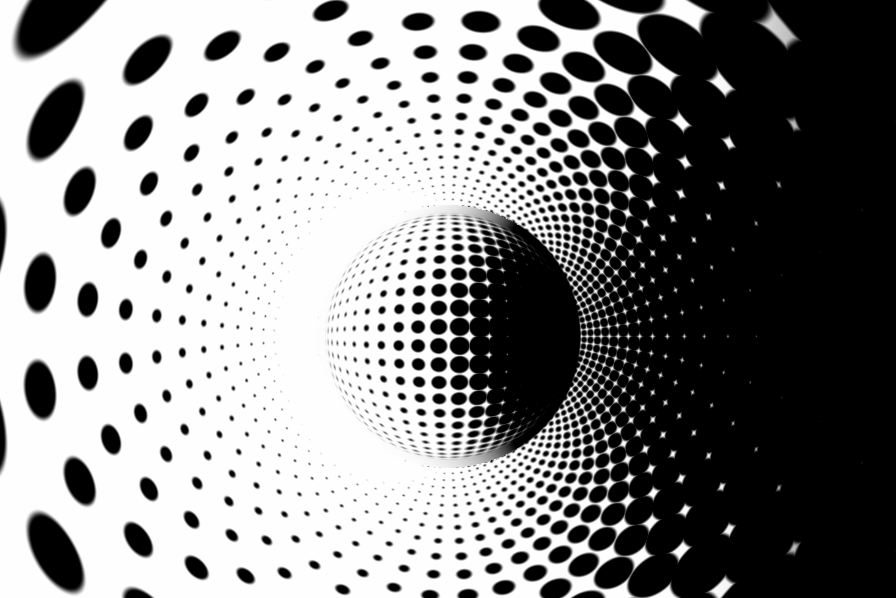
This background is drawn by a WebGL 1 fragment shader. Its source:

```glsl
precision highp float;
uniform vec2 u_resolution;

// All lengths are in canvas heights, measured from the canvas centre.
const vec2 SPHERE_CENTER = vec2(0.001, -0.0625);
const float SPHERE_RADIUS = 0.2207;
const vec2 CELL_HALF = vec2(1.09, 1.0);
const float LENS_SCALE = 62.0;      // grid units per height at the sphere's middle
const float LENS_POWER = 0.28;      // crowding toward the rim
const float FIELD_SCALE = 11.03;    // inverse-radius warp outside the sphere
const float FIELD_OFFSET = 8.35;
const float FIELD_SQUASH = 0.12;    // weaker warp above and below
const float BLUR = 0.0022;
const float MIN_SOFTNESS = 0.07;
const vec3 PAPER = vec3(0.995);
const vec3 INK = vec3(0.0);

// Radial warp: distance from the centre to distance in the dot grid.
float sphereWarp(float r) {
  float k = min(r / SPHERE_RADIUS, 0.995);
  return LENS_SCALE * r * pow(1.0 - k * k, -LENS_POWER);
}

float fieldWarp(float r, float sine) {
  float squash = 1.0 - FIELD_SQUASH * sine * sine;
  return max(FIELD_SCALE / r - FIELD_OFFSET, 0.0) * squash;
}

// Dot radius relative to half a cell; above sqrt(2) the ink is solid.
float sphereDot(vec2 p) {
  vec2 k = p / SPHERE_RADIUS;
  float right = max(k.x, 0.0);
  return 0.88 + 0.85 * k.x + 0.9 * right * right - 0.6 * k.y * k.y;
}

float fieldDot(float r, float cosine) {
  float tone = 0.64 + 0.55 * cosine + 0.33 * cosine * cosine;
  float rimLight = 0.6 * exp(-(r - SPHERE_RADIUS) / 0.156);
  float leftGrowth = 0.8 * max(r - 0.49, 0.0) * smoothstep(0.0, 0.8, -cosine);
  return tone - rimLight + leftGrowth;
}

// Ink coverage of a round dot, fading to the cell average when too fine.
float halftone(vec2 grid, float size, float footprint) {
  vec2 cell = mod(grid / CELL_HALF, 2.0) - 1.0;
  float soft = max(footprint, MIN_SOFTNESS);
  float dotInk = 1.0 - smoothstep(size - soft, size + soft, length(cell));
  dotInk *= smoothstep(0.0, 0.08, size);
  float s = max(size, 0.0);
  float average = clamp(0.785 * s * s, 0.0, 1.0);
  average = mix(average, 1.0, smoothstep(1.0, 1.4, size));
  return mix(dotInk, average, smoothstep(0.6, 1.5, footprint));
}

void main() {
  vec2 p = (gl_FragCoord.xy - 0.5 * u_resolution) / u_resolution.y - SPHERE_CENTER;
  float r = max(length(p), 0.0001);
  vec2 dir = p / r;
  float blur = max(BLUR, 0.75 / u_resolution.y);

  // Dots magnified on the sphere
  float lens = sphereWarp(r);
  float lensStep = abs(sphereWarp(r + blur) - lens);
  float sphereInk = halftone(dir * lens, sphereDot(p), lensStep);

  // Dots wrapped around it
  float outerR = max(r, SPHERE_RADIUS * 0.9);
  float field = fieldWarp(outerR, dir.y);
  float fieldStep = blur * FIELD_SCALE / (outerR * outerR);
  float fieldInk = halftone(dir * field, fieldDot(outerR, dir.x), fieldStep);

  // Shade swallowing the far right
  float shade = 0.45 * smoothstep(0.42, 0.7, p.x);
  fieldInk = mix(fieldInk, 1.0, shade);

  float outside = smoothstep(-blur, blur, r - SPHERE_RADIUS);
  float ink = mix(sphereInk, fieldInk, outside);
  gl_FragColor = vec4(mix(PAPER, INK, ink), 1.0);
}
```
